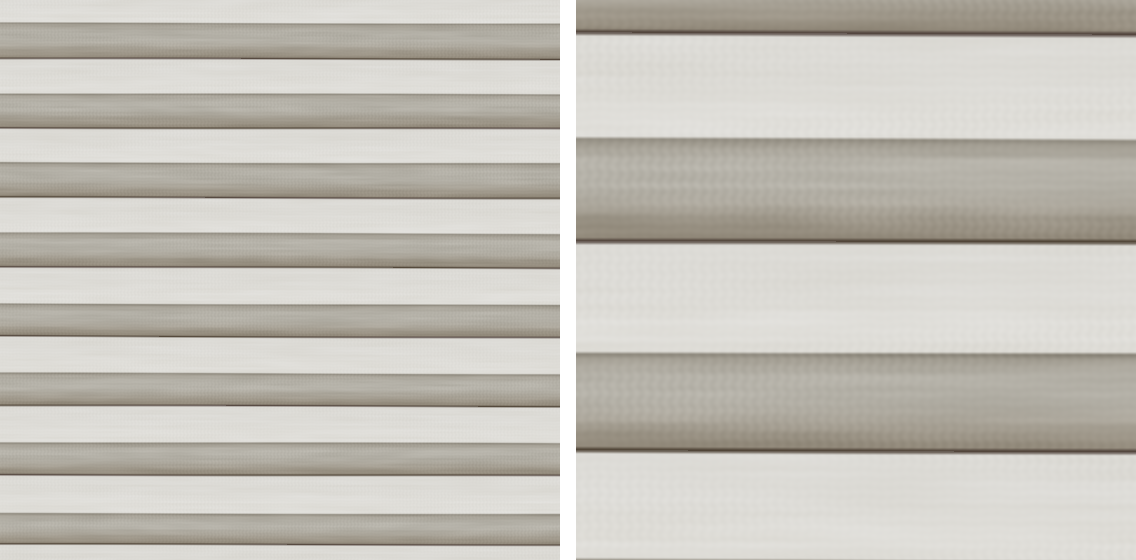
Left, the full canvas; right, a detail of the centre.
A Shadertoy shader for this texture:

```glsl
// Pleated fabric shade: eight shaded folds alternate with pale lit folds.
// Each fold is a band with a soft top crease, a gradient and a dark lower seam;
// layered sines along hashed thread rows give the streaky woven cloth.

float hash(float n) {
    return fract(sin(n * 91.37) * 4375.85);
}

// Long horizontal streaks of a single thread, about -1 to 1
float threadTone(float row, float x) {
    float phase = 6.2832 * hash(row);
    return 0.45 * (2.0 * hash(row + 7.3) - 1.0)
         + 0.35 * sin(x * (9.0 + 14.0 * hash(row + 2.1)) + phase)
         + 0.20 * sin(x * (37.0 + 30.0 * hash(row + 5.7)) + 2.0 * phase);
}

// Threads blended smoothly from row to row
float streaks(vec2 p, float count) {
    float y = p.y * count;
    float row = floor(y);
    return mix(threadTone(row, p.x), threadTone(row + 1.0, p.x),
               smoothstep(0.0, 1.0, y - row));
}

void mainImage(out vec4 fragColor, in vec2 fragCoord) {
    vec2 uv = fragCoord / iResolution.xy;
    float soft = 0.0009 + 0.6 / iResolution.y;

    // Depth from the top, with folds sagging slightly to the right
    float sag = 0.0016 + 0.0018 * exp(-30.0 * (uv.y - 0.46) * (uv.y - 0.46));
    float depth = 1.0 - uv.y - sag * uv.x + 0.0005 * sin(uv.x * 5.0 + uv.y * 21.0);

    // Shaded folds get narrower toward the bottom
    float fold = floor((depth - 0.1042) / 0.1239) + 1.0;
    float seam = 0.1042 + 0.1239 * fold;
    float crease = 0.0404 + 0.1250 * fold + 0.0012 * sin(fold * 1.9);
    float q = clamp((depth - crease) / (seam - crease), 0.0, 1.0);
    float shaded = smoothstep(-soft, soft, depth - crease);

    // Woven cloth: coarse and fine streaks crossed by vertical threads
    vec2 cloth = vec2(uv.x, depth);
    float streak = 0.6 * streaks(cloth, 210.0) + 0.4 * streaks(cloth + 3.0, 95.0);
    float patches = 0.6 + 0.4 * sin(uv.x * 13.0 + 3.0 * sin(depth * 47.0));
    float weave = sin(uv.x * 1010.0 + 0.8 * sin(depth * 630.0)) * patches
                + 0.5 * sin(depth * 1180.0 + 0.6 * sin(uv.x * 240.0));

    // Pale fold, faintly warm in its streaks
    float sinceSeam = depth - (seam - 0.1239);
    vec3 pale = vec3(0.862, 0.856, 0.836);
    pale += 0.012 * smoothstep(0.02, 0.055, sinceSeam);
    pale += vec3(0.018, 0.020, 0.026) * streak + 0.006 * weave;

    // Shaded fold: brightest above its middle, browner toward the seam
    vec3 shade = mix(vec3(0.645, 0.625, 0.580), vec3(0.705, 0.692, 0.655),
                     smoothstep(0.0, 0.28, q));
    shade = mix(shade, vec3(0.610, 0.580, 0.525), smoothstep(0.42, 0.95, q));
    shade += vec3(0.042, 0.043, 0.046) * streak + 0.010 * weave;
    shade -= 0.075 * exp(-pow((depth - crease - 0.001) / 0.0022, 2.0));

    vec3 color = mix(pale, shade, shaded);

    // Dark seam, centered on the boundary shared by neighbouring folds
    float nearest = min(abs(depth - seam), abs(sinceSeam));
    float seamId = floor((depth - 0.1042) / 0.1239 + 0.5);
    float tint = 0.5 + 0.5 * sin(uv.x * 6.0 + seamId * 2.3);
    vec3 seamColor = mix(vec3(0.36, 0.32, 0.27), vec3(0.38, 0.33, 0.31), tint);
    color = mix(color, seamColor, 0.92 * (1.0 - smoothstep(0.0014 - soft, 0.0014 + soft, nearest)));

    // Soft shadow gathering just above the seam
    color -= vec3(0.07, 0.075, 0.08) * shaded * exp(-(seam - depth) / 0.004);

    fragColor = vec4(clamp(color, 0.0, 1.0), 1.0);
}
```
